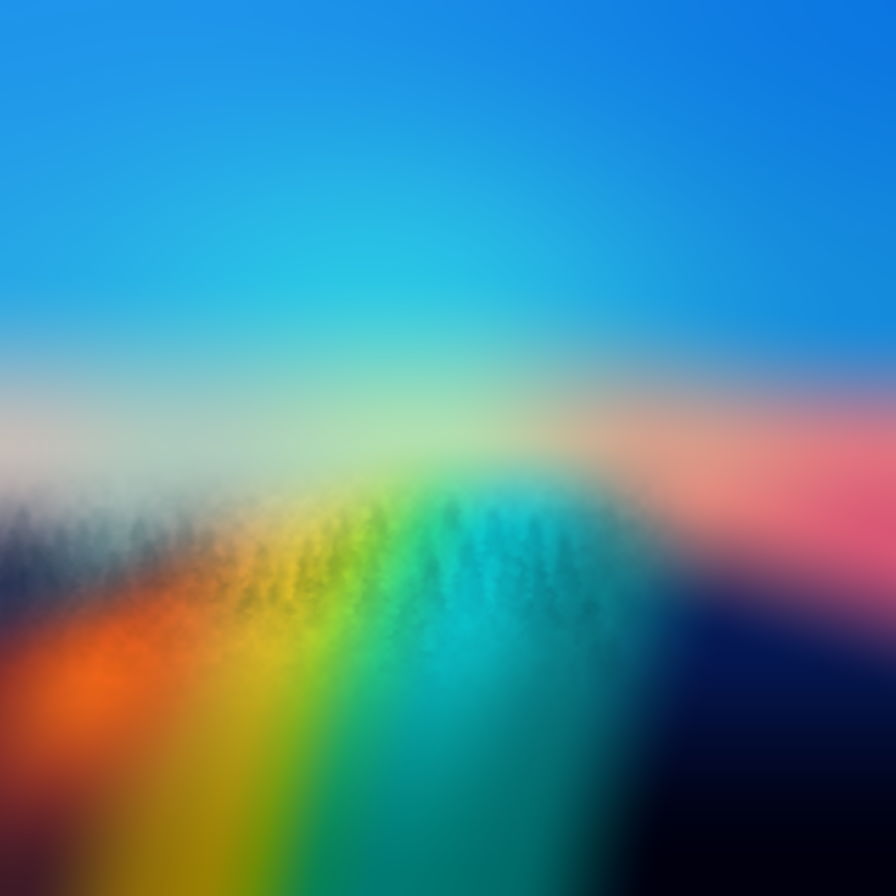
Give the GLSL for this background, as a three.js fragment shader.

```glsl
// Blurred spectrum of light fanning over a misty conifer forest under a blue sky.
varying vec2 vUv;

// Sine-free hash, 0 to 1
float hash(vec2 p) {
  vec3 q = fract(vec3(p.xyx) * 0.1031);
  q += dot(q, q.yzx + 33.33);
  return fract((q.x + q.y) * q.z);
}

float noise(vec2 p) {
  vec2 i = floor(p), f = fract(p);
  f = f * f * (3.0 - 2.0 * f);
  return mix(mix(hash(i), hash(i + vec2(1.0, 0.0)), f.x),
             mix(hash(i + vec2(0.0, 1.0)), hash(i + 1.0), f.x), f.y);
}

// Soft elliptical glow
float glow(vec2 p, vec2 radius) {
  p /= radius;
  return exp(-dot(p, p));
}

vec3 skyColor(vec2 p) {
  vec3 top = mix(vec3(0.12, 0.58, 0.92), vec3(0.04, 0.46, 0.88), smoothstep(0.1, 1.1, p.x));
  vec3 low = mix(vec3(0.15, 0.64, 0.90), vec3(0.08, 0.54, 0.86), smoothstep(0.2, 1.0, p.x));
  vec3 sky = mix(low, top, smoothstep(0.65, 1.0, p.y));
  return mix(sky, vec3(0.17, 0.81, 0.90), 0.9 * glow(p - vec2(0.42, 0.62), vec2(0.30, 0.22)));
}

// Bands of the spectrum, brighter toward the horizon
vec3 spectrum(vec2 p) {
  float s = p.x - (0.27 + 0.2 * p.y + 0.27 * p.y * p.y);
  float t = smoothstep(0.0, 0.36, p.y);
  vec3 ochre = mix(vec3(0.55, 0.41, 0.04), vec3(0.80, 0.54, 0.24), t);
  vec3 yellow = mix(vec3(0.60, 0.50, 0.01), vec3(0.81, 0.72, 0.16), t);
  vec3 lime = mix(vec3(0.40, 0.55, 0.02), vec3(0.56, 0.80, 0.20), t);
  vec3 green = mix(vec3(0.03, 0.51, 0.32), vec3(0.18, 0.80, 0.52), t);
  vec3 cyan = mix(vec3(0.00, 0.48, 0.45), vec3(0.04, 0.73, 0.77), t);
  vec3 teal = mix(vec3(0.00, 0.42, 0.41), vec3(0.04, 0.47, 0.52), t);
  vec3 navy = mix(vec3(0.00, 0.00, 0.06), vec3(0.02, 0.10, 0.34), smoothstep(0.04, 0.32, p.y));

  // Maroon corner with an orange glow leaning to the right
  vec3 left = mix(vec3(0.23, 0.10, 0.15), vec3(0.40, 0.11, 0.18), smoothstep(0.0, 0.17, p.y));
  vec3 col = mix(left, ochre, smoothstep(-0.25, -0.10, s));
  vec2 q = p - vec2(0.11, 0.235);
  q.y -= 0.35 * q.x;
  col = mix(col, vec3(0.91, 0.39, 0.09), 0.95 * glow(q, vec2(0.11, 0.10)));

  col = mix(col, yellow, smoothstep(-0.14, -0.03, s));
  col = mix(col, lime, smoothstep(-0.05, 0.03, s));
  col = mix(col, green, smoothstep(0.00, 0.09, s));
  col = mix(col, cyan, smoothstep(0.06, 0.16, s));
  col = mix(col, teal, smoothstep(0.16, 0.31, s));
  return mix(col, navy, smoothstep(0.29, 0.46, s));
}

// Coverage of scattered conifers with ragged, fading crowns
float conifers(vec2 p) {
  float cover = 0.0;
  for (int i = 0; i < 40; i++) {
    float k = float(i);
    float x = (k + hash(vec2(k, 3.0))) / 50.0;
    float top = 0.36 + 0.10 * hash(vec2(k, 7.0)) - 0.16 * smoothstep(0.55, 0.8, x);
    float height = 0.08 + 0.08 * hash(vec2(k, 11.0));
    float d = top - p.y;
    float ragged = 0.5 + 0.9 * noise(vec2(p.x * 90.0, p.y * 170.0) + k * 17.0);
    float width = 0.003 + 0.22 * max(d, 0.0) * ragged;
    float crown = 1.0 - smoothstep(width - 0.006, width + 0.006, abs(p.x - x));
    cover += crown * smoothstep(-0.005, 0.02, d) * (1.0 - smoothstep(0.3 * height, height, d));
  }
  return min(cover, 2.0);
}

void main() {
  vec2 p = vUv;
  vec3 col = spectrum(p);

  // Slate woodland on the left slope
  vec3 slate = mix(vec3(0.17, 0.21, 0.33), vec3(0.34, 0.48, 0.51), smoothstep(0.0, 0.15, p.x));
  float slope = smoothstep(-0.05, 0.07, p.y - 0.28 - 0.42 * p.x);
  col = mix(col, slate, slope * (1.0 - smoothstep(0.10, 0.36, p.x)));

  // Salmon to rose light on the right
  vec3 rose = mix(vec3(0.92, 0.54, 0.47), vec3(0.85, 0.34, 0.46), smoothstep(0.72, 1.0, p.x));
  float edge = 0.31 + 0.32 * (1.0 - p.x);
  col = mix(col, rose, smoothstep(-0.09, 0.09, p.y - edge) * smoothstep(0.58, 0.80, p.x));

  // Mist along the horizon
  vec3 mist = mix(vec3(0.77, 0.74, 0.72), vec3(0.68, 0.79, 0.74), smoothstep(0.0, 0.2, p.x));
  mist = mix(mist, vec3(0.70, 0.88, 0.69), smoothstep(0.2, 0.46, p.x));
  mist = mix(mist, vec3(0.85, 0.62, 0.54), smoothstep(0.48, 0.76, p.x));
  mist = mix(mist, vec3(0.89, 0.46, 0.50), smoothstep(0.74, 1.0, p.x));
  float center = smoothstep(0.3, 0.5, p.x);
  col = mix(col, mist, smoothstep(mix(0.34, 0.40, center), mix(0.50, 0.52, center), p.y));

  // Faint trees and foliage grain
  float forest = smoothstep(0.17, 0.32, p.y) * (1.0 - smoothstep(0.42, 0.49, p.y))
               * (1.0 - smoothstep(0.66, 0.82, p.x));
  float grain = noise(p * 75.0) + 0.5 * noise(p * 160.0) - 0.75;
  col *= 1.0 - forest * vec3(0.12, 0.08, 0.07) * (conifers(p) - 0.5 + 0.8 * grain);

  // Sky above the mist
  float right = smoothstep(0.5, 1.0, p.x);
  col = mix(col, skyColor(p), smoothstep(mix(0.50, 0.48, right), mix(0.70, 0.65, right), p.y));

  gl_FragColor = vec4(clamp(col, 0.0, 1.0), 1.0);
}
```
